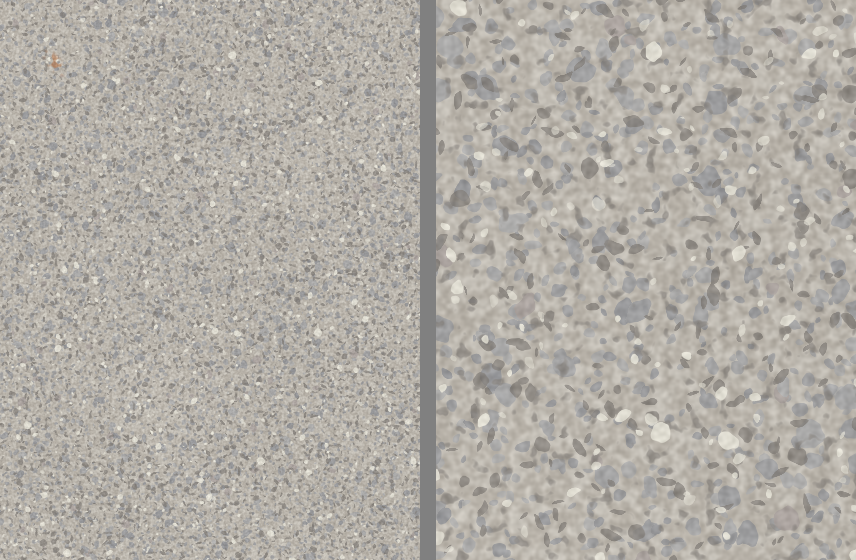
Left: the whole. Right: its middle third, enlarged.
Reproduce this texture procedurally as a WebGL 1 fragment shader.

```glsl
precision highp float;

uniform vec2 u_resolution;

const vec3 MORTAR = vec3(0.715, 0.692, 0.655);
const vec3 MORTAR_LIGHT = vec3(0.765, 0.747, 0.713);
const vec3 SLATE_DARK = vec3(0.565, 0.570, 0.585);
const vec3 SLATE_LIGHT = vec3(0.685, 0.684, 0.682);
const vec3 CREVICE = vec3(0.510, 0.492, 0.472);
const vec3 QUARTZ = vec3(0.890, 0.880, 0.835);
const vec3 BLUSH = vec3(0.660, 0.615, 0.595);
const vec3 RUST = vec3(0.680, 0.470, 0.330);

vec2 hash2(vec2 p) {
  vec3 q = fract(p.xyx * vec3(0.1031, 0.1030, 0.0973));
  q += dot(q, q.yzx + 33.33);
  return fract((q.xx + q.yz) * q.zy);
}

float slope(vec2 cell, vec2 offset) {
  float angle = 6.2832 * hash2(cell).x;
  return dot(vec2(cos(angle), sin(angle)), offset);
}

// Gradient noise, roughly -0.7 to 0.7
float noise(vec2 p) {
  vec2 i = floor(p);
  vec2 f = p - i;
  vec2 u = f * f * f * (f * (f * 6.0 - 15.0) + 10.0);
  vec2 e = vec2(1.0, 0.0);
  float low = mix(slope(i, f), slope(i + e, f - e), u.x);
  float high = mix(slope(i + e.yx, f - e.yx), slope(i + 1.0, f - 1.0), u.x);
  return mix(low, high, u.y);
}

vec2 rotate(vec2 v, float angle) {
  float c = cos(angle);
  float s = sin(angle);
  return vec2(c * v.x - s * v.y, s * v.x + c * v.y);
}

// Scattered angular chips: x is coverage, y is the tone of the top chip
vec2 chips(vec2 p, float cells, float share, float slimness, vec2 radii, float seed) {
  vec2 q = p * cells + seed;
  vec2 home = floor(q);
  float edge = 0.7 * cells / u_resolution.y;
  vec2 result = vec2(0.0);
  for (int y = -1; y <= 1; y++) {
    for (int x = -1; x <= 1; x++) {
      vec2 cell = home + vec2(float(x), float(y));
      vec2 place = hash2(cell);
      vec2 kind = hash2(cell + 71.7);
      vec2 shape = hash2(cell + 143.3);
      vec2 d = abs(rotate(q - cell - place, 6.2832 * shape.x));
      d.y *= mix(1.0, slimness, shape.y);
      float reach = max(length(d), 0.85 * d.x + 0.65 * d.y);
      float radius = mix(radii.x, radii.y, kind.x * kind.x);
      float cover = 1.0 - smoothstep(-edge, edge, reach - radius);
      cover *= step(kind.y, share);
      result.y = mix(result.y, fract(kind.x * 17.0 + place.y), step(0.01, cover));
      result.x = max(result.x, cover);
    }
  }
  return result;
}

void main() {
  vec2 p = gl_FragCoord.xy / u_resolution.y;

  // Ragged outlines for every chip
  vec2 ragged = p + 0.0022 * vec2(noise(p * 130.0), noise(p * 130.0 + 57.0));
  float grit = noise(p * 205.0 + 11.0);
  float dust = noise(p * 320.0 + 29.0);
  float drift = noise(p * 5.0 + 3.0) + 0.5 * noise(p * 14.0 + 8.0);

  // Sandy mortar
  float sandy = smoothstep(-0.3, 0.4, noise(p * 85.0 + 41.0) + 0.5 * grit);
  vec3 color = mix(MORTAR, MORTAR_LIGHT, sandy);

  // Slate stones, small ones first
  vec2 small = chips(ragged, 105.0, 0.50, 1.8, vec2(0.25, 0.52), 13.0);
  vec2 large = chips(ragged, 60.0, 0.42, 1.7, vec2(0.20, 0.55), 37.0);
  color = mix(color, mix(SLATE_DARK, SLATE_LIGHT, small.y), 0.85 * small.x);
  vec3 stone = mix(SLATE_DARK, SLATE_LIGHT, large.y);
  stone = mix(stone, BLUSH, 0.7 * step(0.9, large.y));
  color = mix(color, stone, 0.9 * large.x);

  // Dark slivers and pits between the stones
  vec2 sliver = chips(ragged, 82.0, 0.40, 3.2, vec2(0.22, 0.55), 59.0);
  float pit = smoothstep(0.22, 0.48, noise(p * 115.0 + 83.0) + 0.25 * dust);
  color = mix(color, CREVICE, max(0.75 * sliver.x, 0.7 * pit));

  // Bright quartz, in loose clusters
  float cluster = 0.11 + 0.10 * noise(p * 11.0 + 19.0);
  vec2 fleck = chips(ragged, 115.0, cluster, 1.8, vec2(0.22, 0.50), 91.0);
  vec2 quartz = chips(ragged, 58.0, 0.045, 1.6, vec2(0.24, 0.44), 117.0);
  color = mix(color, QUARTZ, max(fleck.x * mix(0.5, 1.0, fleck.y), 0.9 * quartz.x));

  // Small rust stain
  float stain = length((rotate(p - vec2(0.097, 0.888), 0.9)) * vec2(1.0, 2.2));
  float rust = (1.0 - smoothstep(0.012, 0.036, stain)) * smoothstep(-0.05, 0.2, noise(p * 75.0 + 5.0));
  color = mix(color, RUST, 0.75 * rust);

  // Surface grain and slow changes in brightness
  color += 0.075 * grit + 0.055 * dust + 0.018 * drift;
  gl_FragColor = vec4(clamp(color, 0.0, 1.0), 1.0);
}
```
